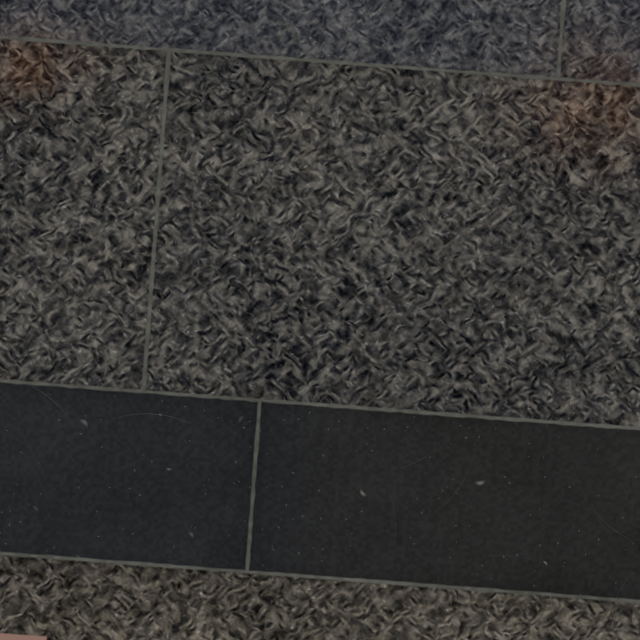
This texture is drawn by a three.js fragment shader. Its source:

```glsl
// Tilted stone paving: courses of coarse fibrous granite around one dark polished band.
// Courses and staggered joints come from a sheared grid; the grain blends two slanted
// stretched noises, with chips and hairline scratches scattered one per cell.
varying vec2 vUv;

const float TILT = 0.075;
const vec3 COURSE_EDGES = vec3(0.058, 0.595, 0.8646);  // measured from the top
const vec4 JOINT_OFFSETS = vec4(0.881, 0.270, 0.453, 0.040);
const float SLAB_LENGTH = 1.05;
const float SIDE_HALF_WIDTH = 0.0032;
const float COURSE_HALF_WIDTH = 0.0028;
const float EDGE_SOFTNESS = 0.0020;
const vec2 FIBRE_SCALE = vec2(88.0, 205.0);  // along and across the grain

const vec3 COOL_GRANITE = vec3(0.252, 0.254, 0.263);
const vec3 WARM_GRANITE = vec3(0.246, 0.241, 0.233);
const vec3 LOW_GRANITE = vec3(0.270, 0.256, 0.232);
const vec3 POLISHED_COOL = vec3(0.151, 0.156, 0.164);
const vec3 POLISHED_WARM = vec3(0.151, 0.149, 0.147);
const vec3 FIBRE_TINT = vec3(0.340, 0.320, 0.280);
const vec3 CHIP = vec3(0.40, 0.40, 0.37);
const vec3 GROUT = vec3(0.325, 0.325, 0.305);
const vec3 RUST = vec3(0.075, 0.018, -0.012);
const vec3 PINK_STONE = vec3(0.53, 0.42, 0.38);

float hash(vec2 p) {
  return fract(sin(dot(p, vec2(127.1, 311.7))) * 43758.5453);
}

float noise(vec2 p) {
  vec2 i = floor(p), f = fract(p);
  f = f * f * (3.0 - 2.0 * f);
  return mix(mix(hash(i), hash(i + vec2(1.0, 0.0)), f.x),
             mix(hash(i + vec2(0.0, 1.0)), hash(i + vec2(1.0, 1.0)), f.x), f.y);
}

float fbm(vec2 p) {
  float sum = 0.0, amp = 0.53;
  for (int i = 0; i < 4; i++) {
    sum += amp * noise(p);
    p = p * 2.1 + 17.3;
    amp *= 0.5;
  }
  return sum;
}

vec2 turn(vec2 p, float a) {
  return vec2(cos(a) * p.x + sin(a) * p.y, cos(a) * p.y - sin(a) * p.x);
}

// Brightest of the bent ellipses around p; keep is the share of filled cells
float flecks(vec2 p, float keep, vec2 size, float bend) {
  float best = 0.0;
  vec2 cell = floor(p);
  for (int y = -1; y <= 1; y++) {
    for (int x = -1; x <= 1; x++) {
      vec2 c = cell + vec2(float(x), float(y));
      vec2 d = p - c - vec2(hash(c + 3.1), hash(c + 7.7));
      d = turn(d, 6.2832 * hash(c + 13.9));
      d.y += bend * d.x * d.x;
      d /= size * mix(0.55, 1.0, hash(c + 21.3));
      float shape = 1.0 - smoothstep(0.1, 1.0, length(d));
      best = max(best, shape * mix(0.35, 1.0, hash(c + 29.5)) * step(hash(c + 37.1), keep));
    }
  }
  return best;
}

// Short fibres that lean one way or the other from patch to patch
float fibres(vec2 p) {
  vec2 warped = p + 0.010 * vec2(noise(p * 60.0), noise(p * 60.0 + 31.7));
  float rising = noise(turn(warped, -0.75) * FIBRE_SCALE);
  float falling = noise(turn(warped, 0.65) * FIBRE_SCALE + 57.0);
  return mix(rising, falling, smoothstep(0.35, 0.65, noise(p * 75.0 + 9.0)));
}

vec3 granite(vec2 p, vec3 base, float contrast) {
  float patches = fbm(p * 8.0) - 0.5;
  float blotches = noise(p * 48.0) + noise(p * 105.0 + 5.0) - 1.0;
  vec3 col = base + patches * vec3(0.12, 0.112, 0.096) + blotches * 0.055;
  col += contrast * FIBRE_TINT * (fibres(p) - 0.5);
  col += (noise(p * 270.0) - 0.5) * 0.09;
  col += contrast * 0.13 * flecks(p * 70.0, 0.30, vec2(0.45, 0.22), 0.3);
  return col + 0.15 * flecks(p * 24.0, 0.14, vec2(0.18, 0.11), 1.0);
}

vec3 polished(vec2 p) {
  vec3 col = mix(POLISHED_COOL, POLISHED_WARM, smoothstep(0.3, 0.8, p.x));
  col += (fbm(p * 9.0) - 0.5) * 0.05 + (noise(p * 190.0) - 0.5) * 0.035;
  col += 0.07 * flecks(p * 7.0, 0.55, vec2(0.75, 0.012), 0.45);   // scratches
  col += 0.14 * flecks(p * 55.0, 0.25, vec2(0.20, 0.13), 0.5);    // dust
  return mix(col, CHIP, flecks(p * 11.0, 0.32, vec2(0.12, 0.06), 3.0));
}

float rustSpot(vec2 p, vec2 center, vec2 radius) {
  vec2 d = (p - center) / radius;
  return exp(-dot(d, d)) * (0.2 + 1.3 * fbm(p * 30.0));
}

void main() {
  vec2 p = vec2(vUv.x, 1.0 - vUv.y);
  vec2 q = vec2(p.x + TILT * p.y, p.y - TILT * p.x);

  // Course, slab and distances to the nearest joints
  float course = dot(step(COURSE_EDGES, vec3(q.y)), vec3(1.0));
  float offset = course < 0.5 ? JOINT_OFFSETS.x : course < 1.5 ? JOINT_OFFSETS.y
               : course < 2.5 ? JOINT_OFFSETS.z : JOINT_OFFSETS.w;
  float along = (q.x - offset) / SLAB_LENGTH;
  float sideDist = abs(along - floor(along + 0.5)) * SLAB_LENGTH - SIDE_HALF_WIDTH;
  vec3 edgeDist = abs(COURSE_EDGES - q.y);
  float courseDist = min(edgeDist.x, min(edgeDist.y, edgeDist.z)) - COURSE_HALF_WIDTH;
  float jointDist = min(sideDist, courseDist);

  // Stone
  vec3 base = course < 0.5 ? COOL_GRANITE : course < 1.5 ? WARM_GRANITE : LOW_GRANITE;
  vec3 col = course > 1.5 && course < 2.5 ? polished(q) : granite(q, base, course < 0.5 ? 0.75 : 1.0);
  col += (hash(vec2(floor(along), course)) - 0.5) * 0.012;
  col += RUST * (rustSpot(p, vec2(0.02, 0.10), vec2(0.11, 0.06))
               + rustSpot(p, vec2(0.94, 0.16), vec2(0.12, 0.09)));

  // Worn grout with a soft dark rim
  jointDist += (noise(q * 70.0) - 0.5) * 0.0016;
  col *= 1.0 - 0.14 * exp(-max(jointDist, 0.0) * 120.0);
  vec3 grout = GROUT + (noise(q * 110.0) - 0.5) * 0.07 + (noise(q * 9.0) - 0.5) * 0.05;
  col = mix(grout, col, smoothstep(-EDGE_SOFTNESS, EDGE_SOFTNESS, jointDist));

  // Pale slab corner at the lower left
  float corner = min(q.y - 0.989, 0.148 - q.x);
  col = mix(col, PINK_STONE, smoothstep(-EDGE_SOFTNESS, EDGE_SOFTNESS, corner));
  gl_FragColor = vec4(clamp(col, 0.0, 1.0), 1.0);
}
```
